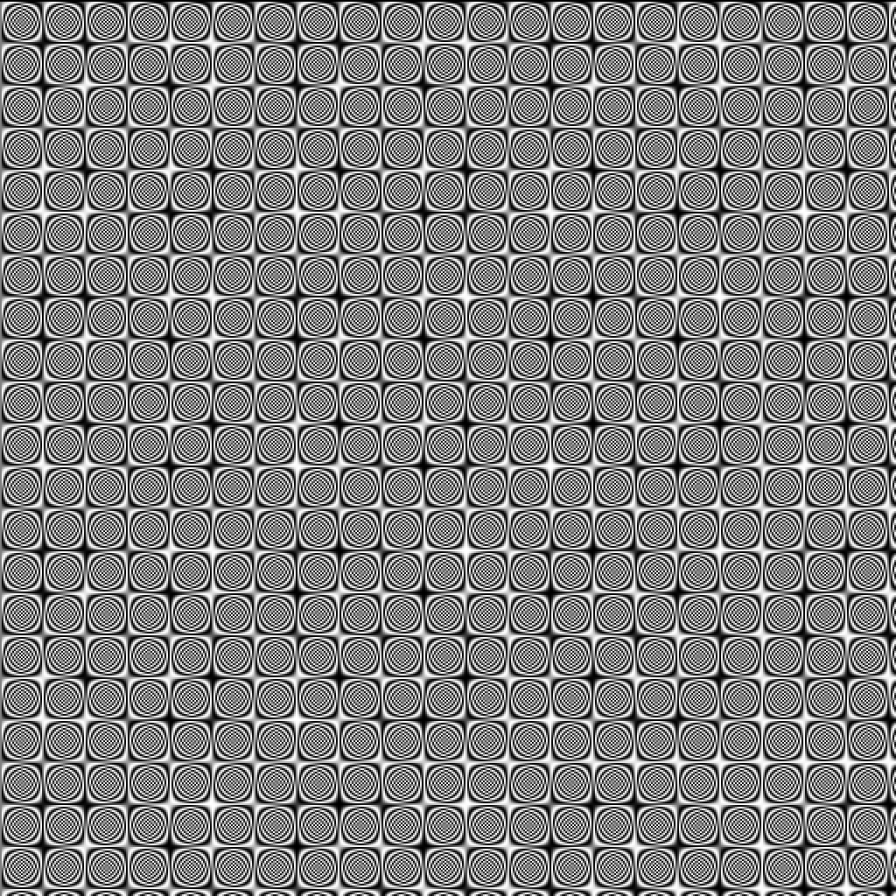
Write a Shadertoy shader that draws this pattern.

```glsl
#define LATTICE 512.0      // lattice points across the canvas height
#define PHASE_STEP 0.26    // radians per unit of column * row
#define DARK vec3(0.0)
#define LIGHT vec3(1.0)
#define TAPS 4             // antialiasing taps per axis

const float TAU = 6.28318531;

// Sine of the column-row product; discrete sampling folds it into
// a grid of ringed cells with star-shaped saddles at their corners.
float foldedWave(vec2 node) {
    float turns = fract(node.x * node.y * (PHASE_STEP / TAU));
    return 0.5 + 0.5 * sin(TAU * turns);
}

float tone(vec2 node) {
    float belowTopRule = step(0.5, node.y);
    return foldedWave(node) * belowTopRule;
}

void mainImage(out vec4 fragColor, in vec2 fragCoord) {
    float nodesPerPixel = LATTICE / iResolution.y;
    // Columns run rightward, rows run downward from the top edge
    vec2 position = vec2(fragCoord.x, iResolution.y - fragCoord.y) * nodesPerPixel;

    // Box filter over the pixel footprint
    float sum = 0.0;
    for (int row = 0; row < TAPS; row++) {
        for (int col = 0; col < TAPS; col++) {
            vec2 offset = (vec2(col, row) + 0.5) / float(TAPS) - 0.5;
            sum += tone(floor(position + offset * nodesPerPixel));
        }
    }
    float coverage = sum / float(TAPS * TAPS);
    fragColor = vec4(mix(DARK, LIGHT, coverage), 1.0);
}
```
